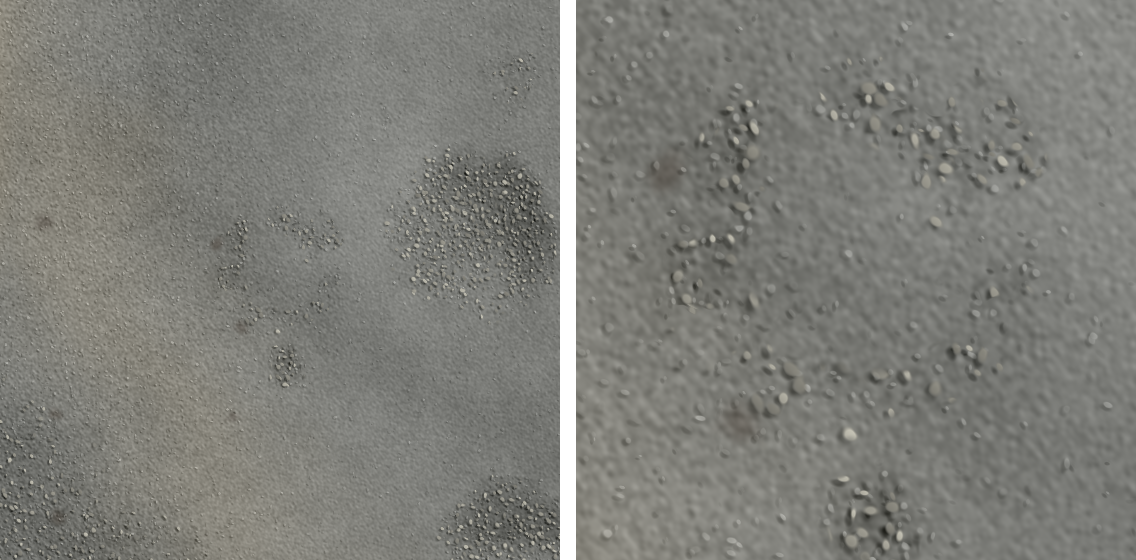
Left, the full canvas; right, a detail of the centre.
Write a Shadertoy shader that draws this texture.

```glsl
// Worn asphalt: soft grey and tan stains under a fine slanted grain, with
// rough patches where the binder has gone and pale stones sit in dark gaps.
// Patch masks set how many hashed, rotated stones show in each place.
#define COOL_GREY vec3(0.492, 0.496, 0.480)
#define WARM_TAN vec3(0.545, 0.529, 0.482)
#define STONE_COLOR vec3(0.700, 0.690, 0.640)
#define SPOT_COLOR vec3(0.350, 0.325, 0.295)
#define GRAIN_FREQ 185.0
#define GRAIN_DEPTH 0.125
#define STONE_FREQ 92.0
#define GRIT_FREQ 145.0
#define PIT_DARKNESS 0.110

float hash(vec2 p) {
    vec3 q = fract(vec3(p.xyx) * 0.1031);
    q += dot(q, q.yzx + 33.33);
    return fract((q.x + q.y) * q.z);
}

float noise(vec2 p) {
    vec2 i = floor(p), f = fract(p);
    f = f * f * (3.0 - 2.0 * f);
    return mix(mix(hash(i), hash(i + vec2(1, 0)), f.x),
               mix(hash(i + vec2(0, 1)), hash(i + 1.0), f.x), f.y);
}

float fbm(vec2 p) {
    float sum = 0.0, amp = 0.5;
    for (int i = 0; i < 4; i++) {
        sum += amp * noise(p);
        p = mat2(1.6, 1.2, -1.2, 1.6) * p + 7.3;
        amp *= 0.5;
    }
    return sum / 0.9375;
}

// Soft round blob: 1 in the middle, 0 beyond its radius
float blob(vec2 p, vec2 center, float radius, float softness) {
    return 1.0 - smoothstep(radius * (1.0 - softness), radius, length(p - center));
}

// x: share of loose stones, y: depth of the dark gaps
vec2 wear(vec2 p) {
    vec2 q = p + 0.065 * (vec2(fbm(p * 15.0), fbm(p * 15.0 + 40.0)) - 0.5);
    float clump = fbm(p * 24.0 + 5.0);

    float pit = blob(q, vec2(0.845, 0.582), 0.165, 0.32);
    float shade = smoothstep(-0.06, 0.11, dot(q - vec2(0.848, 0.580), vec2(0.55, 0.83)));
    float bald = blob(q, vec2(0.865, 0.485), 0.09, 0.8);
    vec2 result = pit * vec2(0.85 - 0.5 * bald, 0.30 + 0.80 * shade - 0.3 * bald);

    float corner = blob(q, vec2(0.915, 0.025), 0.140, 0.5);
    result = max(result, corner * vec2(0.72, 0.95 * smoothstep(-0.04, 0.08, q.y)));

    float cluster = blob(q, vec2(0.518, 0.350), 0.052, 0.7);
    result = max(result, cluster * vec2(0.8, 0.65));

    float ringDist = abs(length(q - vec2(0.495, 0.515)) - 0.096);
    float ring = (1.0 - smoothstep(0.004, 0.034, ringDist)) * smoothstep(0.30, 0.60, clump);
    ring *= smoothstep(0.39, 0.49, q.y);
    result = max(result, ring * vec2(0.85, 0.35));

    float strays = max(blob(q, vec2(0.905, 0.850), 0.08, 0.8),
                       blob(q, vec2(0.684, 0.800), 0.035, 0.7));
    result = max(result, strays * smoothstep(0.35, 0.65, clump) * vec2(0.75, 0.4));

    float slope = smoothstep(-0.12, 0.16, 0.29 - 0.78 * q.x - q.y);
    return max(result, slope * vec2(0.42, 0.40 + 0.75 * clump));
}

// x: stone cover, y: stone brightness, z: cast shadow
vec3 stones(vec2 p, float freq, float share) {
    vec2 cell = floor(p * freq), f = fract(p * freq);
    float chip = 0.5 * (noise(p * freq * 2.3 + 9.0) - 0.5);
    vec3 result = vec3(0.0);
    for (int y = -1; y <= 1; y++)
    for (int x = -1; x <= 1; x++) {
        vec2 o = vec2(x, y), id = cell + o;
        float pick = hash(id + 11.7);
        float present = smoothstep(pick, pick + 0.12, share);
        vec2 d = f - o - vec2(hash(id + 3.1), hash(id + 57.3));
        float turn = 2.25 + 1.5 * (hash(id + 91.0) - 0.5);
        mat2 spin = mat2(cos(turn), -sin(turn), sin(turn), cos(turn));
        float size = mix(0.24, 0.58, hash(id + 23.9));
        vec2 stretch = vec2(1.0, mix(1.2, 2.1, hash(id + 71.0)));
        float dist = length(spin * d * stretch) / size + chip;
        float castDist = length(spin * (d - vec2(-0.28, -0.24)) * stretch) / size + chip;
        float cover = present * (1.0 - smoothstep(0.45, 1.15, dist));
        float light = hash(id + 37.0) + 0.25 * dot(d, vec2(0.75, 0.65)) / size;
        result.y = mix(result.y, light, cover);
        result.x = max(result.x, cover);
        result.z = max(result.z, present * (1.0 - smoothstep(0.4, 1.4, castDist)));
    }
    return result;
}

// Broad stains: a faint tan diagonal band, dim drifts and pale scuffs
vec3 stains(vec2 p) {
    float drift = fbm(p * 4.0 + 2.0) - 0.5;
    float band = dot(p, vec2(0.84, 0.54)) - 0.42 + 0.25 * drift;
    float warm = 0.75 * exp(-band * band / 0.030);
    warm = max(warm, exp(-p.x * 10.0) * smoothstep(0.35, 0.7, p.y));
    vec3 color = mix(COOL_GREY, WARM_TAN, warm);
    color -= 0.055 * blob(p, vec2(0.36, 0.97), 0.26, 1.0);
    float streak = p.y - 0.83 + 0.66 * p.x + 0.12 * drift;
    color -= 0.038 * exp(-streak * streak / 0.006) * smoothstep(0.1, 0.35, p.x);
    color += 0.038 * blob(p, vec2(0.65, 0.70), 0.28, 1.0);
    color += 0.07 * drift + 0.05 * (fbm(p * 22.0) - 0.5);
    return color;
}

// Sparse soft rusty spots on the left half
float rustSpots(vec2 p) {
    vec2 g = p * 6.0, id = floor(g);
    vec2 center = 0.3 + 0.4 * vec2(hash(id + 5.0), hash(id + 19.0));
    float radius = mix(0.08, 0.15, hash(id + 29.0));
    float chosen = step(0.62, hash(id + 43.0)) * step(p.x, 0.5) * step(p.y, 0.72);
    return chosen * blob(fract(g) + 0.10 * (fbm(p * 45.0) - 0.5), center, radius, 0.9);
}

void mainImage(out vec4 fragColor, in vec2 fragCoord) {
    vec2 p = fragCoord / iResolution.xy;
    vec2 worn = wear(p);
    vec3 color = stains(p);
    color = mix(color, SPOT_COLOR, 0.6 * rustSpots(p));
    color -= PIT_DARKNESS * worn.y;

    // Fine grain on slanted axes, lit from the upper right
    vec2 g = GRAIN_FREQ * vec2(dot(p, vec2(-0.64, 0.77)), 1.4 * dot(p, vec2(0.77, 0.64)));
    float relief = noise(g) - noise(g + vec2(0.1, 0.8));
    float speckle = noise(g * 1.4 + 31.0) + noise(p * GRAIN_FREQ * 1.25 + 77.0) - 1.0;
    float rough = 0.82 + 0.4 * worn.x + 0.35 * (1.0 - smoothstep(0.2, 0.7, p.x));
    color += GRAIN_DEPTH * rough * (0.55 * relief + 0.48 * speckle);

    // Small grit everywhere, denser on the left and in worn places
    float gritShare = 0.12 + 0.20 * (1.0 - smoothstep(0.1, 0.6, p.x)) + 0.5 * worn.x;
    vec3 grit = stones(p + 3.0, GRIT_FREQ, gritShare);
    color -= 0.09 * grit.z * (1.0 - grit.x);
    color += grit.x * (0.16 * grit.y - 0.015);

    // Larger loose stones with their shadows
    vec3 stone = stones(p, STONE_FREQ, worn.x + 0.015);
    color -= 0.15 * stone.z * (1.0 - stone.x);
    color = mix(color, STONE_COLOR * (0.70 + 0.42 * stone.y), 0.88 * stone.x);

    fragColor = vec4(clamp(color, 0.0, 1.0), 1.0);
}
```
